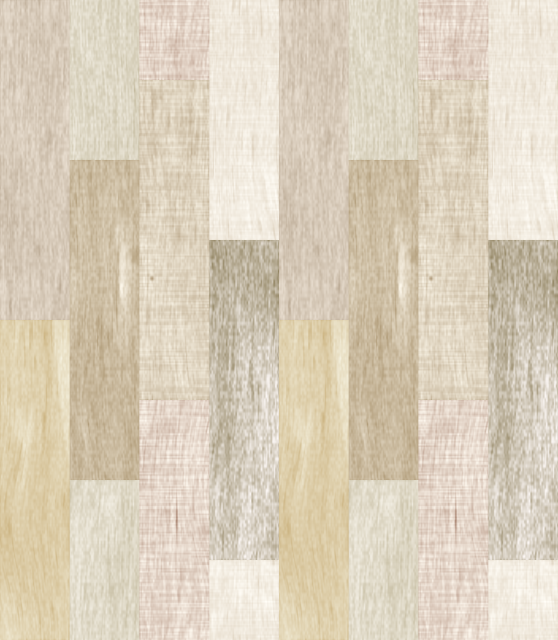
Write a WebGL 2 fragment shader that draws this texture.

```glsl
#version 300 es
precision highp float;
// Pale wood parquet: four staggered columns of long planks, repeated twice across.
// Eight planks each take a base tone, a grain tone and a mix of stretched noises
// (streaks, fibres, specks, saw marks); a 3x3 sample grid smooths the edges.
uniform vec2 u_resolution;
out vec4 fragColor;

float hash(vec2 cell) {
  uvec2 q = uvec2(ivec2(cell)) * uvec2(1597334673u, 3812015801u);
  uint n = (q.x ^ q.y) * 1597334673u;
  n = (n ^ (n >> 15)) * 2246822519u;
  return float((n ^ (n >> 13)) >> 8) / 16777216.0;
}

float noise(vec2 p) {
  vec2 i = floor(p), f = fract(p);
  f = f * f * (3.0 - 2.0 * f);
  return mix(mix(hash(i), hash(i + vec2(1, 0)), f.x),
             mix(hash(i + vec2(0, 1)), hash(i + vec2(1, 1)), f.x), f.y);
}

// Soft spot or stroke around a centre, one at the middle and zero at the radius
float spot(vec2 p, vec2 centre, vec2 radius) {
  return 1.0 - smoothstep(0.0, 1.0, length((p - centre) / radius));
}

vec3 parquet(vec2 uv) {
  // Plank order: yellow, grey beige, tan, pale green, beige, pink, olive, cream
  vec3 base[8] = vec3[8](
    vec3(0.87, 0.81, 0.67), vec3(0.85, 0.80, 0.735), vec3(0.80, 0.74, 0.635), vec3(0.875, 0.85, 0.78),
    vec3(0.87, 0.825, 0.745), vec3(0.89, 0.83, 0.78), vec3(0.85, 0.82, 0.77), vec3(0.95, 0.925, 0.88));
  vec3 grain[8] = vec3[8](
    vec3(0.77, 0.66, 0.44), vec3(0.70, 0.63, 0.54), vec3(0.65, 0.56, 0.41), vec3(0.74, 0.70, 0.58),
    vec3(0.71, 0.63, 0.51), vec3(0.72, 0.60, 0.53), vec3(0.62, 0.57, 0.45), vec3(0.83, 0.77, 0.68));
  // Strength of streak, fibre, speck and saw marks
  vec4 wear[8] = vec4[8](
    vec4(0.60, 0.35, 0.35, 0.05), vec4(0.30, 0.50, 0.45, 0.05), vec4(0.60, 0.45, 0.50, 0.08), vec4(0.35, 0.50, 0.50, 0.08),
    vec4(0.35, 0.45, 0.40, 0.35), vec4(0.30, 0.50, 0.40, 0.45), vec4(0.90, 0.50, 0.70, 0.05), vec4(0.25, 0.35, 0.30, 0.20));

  // Column, stagger and plank number
  int column = int(mod(floor(uv.x * 8.0), 4.0));
  float s = (uv.y - float[4](0.0, 0.25, 0.375, 0.125)[column]) * 2.0;
  int id = column * 2 + int(mod(floor(s), 2.0));
  vec2 p = vec2(fract(uv.x * 8.0), fract(s));

  // Grain space in plank widths, gently bent along its length
  vec2 g = p * vec2(1.0, 4.6) + float(id) * vec2(17.0, 31.0);
  float bend = noise(g * vec2(1.5, 0.6)) - 0.5;
  vec2 b = g + vec2(0.3 * bend, 0.0);
  float streak = 0.6 * noise(b * vec2(5.0, 0.5)) + 0.4 * noise(b * vec2(14.0, 0.9)) - 0.5;
  float fibre = noise(b * vec2(42.0, 4.0)) - 0.5;
  float speck = noise(g * vec2(44.0, 20.0)) - 0.5;
  float saw = noise(g * vec2(2.0, 46.0)) - 0.5;
  float tone = dot(wear[id], vec4(streak, fibre, speck, saw));

  // Sparse dark flecks and slow drift of tone
  tone += 0.35 * smoothstep(0.75, 0.98, noise(b * vec2(30.0, 2.5)));
  tone += 0.25 * (noise(g * vec2(1.2, 0.8)) - 0.5);

  // Features of single planks
  if (id == 0) {
    float paleEdge = 0.72 + 0.5 * (1.0 - p.y) + 0.1 * bend;
    tone -= 0.4 * smoothstep(0.0, 0.1, p.x - paleEdge);
    tone -= 0.4 * spot(p, vec2(0.35, 0.65), vec2(0.2, 0.1));
  } else if (id == 2) {
    float broken = smoothstep(0.4, 0.75, noise(b * vec2(11.0, 1.8)));
    tone -= 0.8 * broken * spot(p, vec2(0.76, 0.66), vec2(0.3, 0.3));
  } else if (id == 4 || id == 7) {
    float arch = p.y * 40.0 + 14.0 * (p.x - 0.6) * (p.x - 0.6) + 6.0 * bend;
    tone += 0.07 * sin(arch) * smoothstep(0.4, 0.8, p.y);
  } else if (id == 6) {
    tone += 0.45 * smoothstep(0.5, 1.0, p.y + 0.1 * bend);
    tone += 0.25 * (1.0 - smoothstep(0.0, 0.35, p.x)) * p.y;
  }

  // Cracks in pink and olive, a small knot in beige
  if (id == 5) tone += 1.3 * spot(p, vec2(0.53 + 0.03 * bend, 0.63), vec2(0.025, 0.1));
  if (id == 6) tone += 0.9 * spot(p, vec2(0.2, 0.06), vec2(0.025, 0.06));
  if (id == 4) tone += 1.2 * spot(p, vec2(0.18, 0.38), vec2(0.05, 0.012));

  // Faint shading in the joints
  vec2 gap = min(p, 1.0 - p) * vec2(1.0, 4.6);
  tone += 0.15 * (1.0 - smoothstep(0.0, 0.025, min(gap.x, gap.y)));
  return mix(base[id], grain[id], tone);
}

void main() {
  vec3 sum = vec3(0.0);
  for (int i = 0; i < 9; i++) {
    vec2 offset = (vec2(i % 3, i / 3) - 1.0) / 3.0;
    sum += parquet((gl_FragCoord.xy + offset) / u_resolution);
  }
  fragColor = vec4(clamp(sum / 9.0, 0.0, 1.0), 1.0);
}
```
